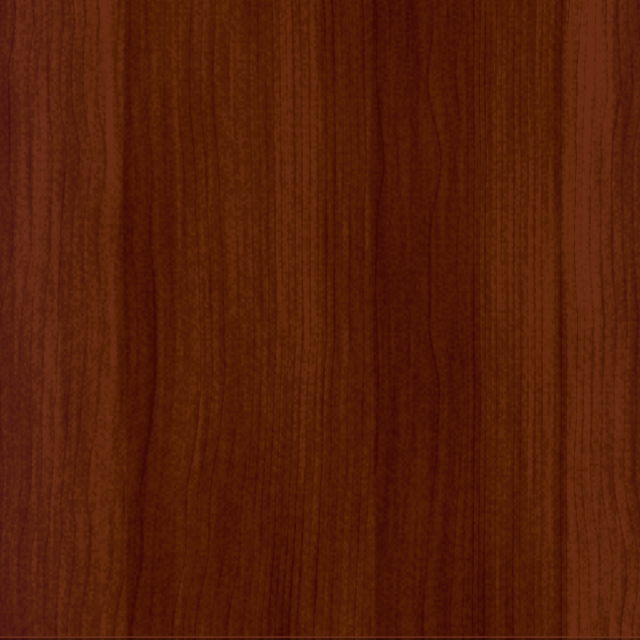
Write a Shadertoy shader that draws this texture.

```glsl
// Dark reddish-brown cherry wood veneer: vertical staves with bent growth rings.

#define DARK_WOOD vec3(0.262, 0.052, 0.018)
#define LIGHT_WOOD vec3(0.358, 0.146, 0.020)
#define PALE_WOOD vec3(0.408, 0.168, 0.060)
#define EDGE_SHEEN vec3(0.016, 0.008, 0.045)
#define RING_DEPTH 0.62
#define BROAD_DEPTH 0.60
#define FIBRE_DEPTH 0.40
#define SPECKLE_DEPTH 0.50
#define SEAM_SHADE 0.26
#define SWAY 0.060
#define KINK 0.026

// Per stave: base tone, rings per canvas width, amount of bending
const vec3 STAVES[6] = vec3[6](
    vec3(0.92, 50.0, 1.0), vec3(0.66, 46.0, 0.8), vec3(0.80, 84.0, 0.4),
    vec3(0.62, 42.0, 0.9), vec3(0.82, 98.0, 0.1), vec3(1.02, 64.0, 0.7));
const float SEAMS[5] = float[5](0.195, 0.385, 0.582, 0.725, 0.886);

float hash(vec2 p) {
    return fract(sin(dot(p, vec2(127.1, 311.7))) * 43758.5453);
}

float noise(vec2 p) {
    vec2 cell = floor(p);
    vec2 f = fract(p);
    f = f * f * (3.0 - 2.0 * f);
    float low = mix(hash(cell), hash(cell + vec2(1.0, 0.0)), f.x);
    float high = mix(hash(cell + vec2(0.0, 1.0)), hash(cell + 1.0), f.x);
    return mix(low, high, f.y);
}

// Darkness of growth rings: faint late-wood ramp ending in a thin crisp line
float growthRings(vec2 uv, vec3 stave) {
    float sway = noise(uv * vec2(3.0, 2.3) + 7.0) - 0.5;
    float kink = noise(uv * vec2(6.0, 8.0) + 31.0) - 0.5;
    float u = uv.x + stave.z * (SWAY * sway + KINK * kink);
    u += 0.003 * stave.z * (noise(uv * vec2(14.0, 28.0)) - 0.5);
    float phase = u * stave.y + 1.8 * noise(vec2(u * 15.0, 4.0));
    float f = fract(phase);
    float strength = mix(0.3, 1.0, hash(vec2(floor(phase), stave.y)));
    float fade = mix(0.45, 1.0, noise(vec2(floor(phase) * 3.7, uv.y * 6.0)));
    float ramp = smoothstep(0.2, 0.85, f) * (1.0 - smoothstep(0.85, 1.0, f));
    float halfWidth = max(0.11, 0.0026 * stave.y);
    float line = 1.0 - smoothstep(0.2 * halfWidth, halfWidth, abs(f - 0.82));
    line *= 1.0 - smoothstep(0.85, 1.0, f);
    return (0.4 * ramp + 0.6 * line) * strength * fade;
}

void mainImage(out vec4 fragColor, in vec2 fragCoord) {
    vec2 uv = fragCoord / iResolution.xy;

    // Staves: blend tones across seams and shade the right side of each
    float waver = 0.008 * (noise(vec2(uv.y * 3.0, 2.0)) - 0.5);
    vec3 stave = STAVES[0];
    float tone = stave.x;
    float seamFade = 1.0;
    for (int i = 0; i < 5; i++) {
        float d = uv.x + waver - SEAMS[i];
        float side = smoothstep(-0.003, 0.003, d);
        tone += (STAVES[i + 1].x - STAVES[i].x) * side;
        if (i < 4) tone -= SEAM_SHADE * side * exp(-max(d, 0.0) / 0.030);
        seamFade *= smoothstep(0.0, 0.003, abs(d));
        if (d > 0.0) stave = STAVES[i + 1];
    }

    // Dark heart streak beside the last seam
    float streak = (uv.x + waver - SEAMS[4] + 0.010) / 0.008;
    tone -= 0.55 * exp(-streak * streak);

    // Rings, broad mottling and fibres
    float u = uv.x + 0.02 * (noise(uv * vec2(3.0, 2.3) + 7.0) - 0.5);
    tone -= RING_DEPTH * seamFade * growthRings(uv, stave);
    tone += BROAD_DEPTH * (noise(vec2(u * 13.0, uv.y * 1.8)) - 0.5);
    tone += 0.35 * BROAD_DEPTH * (noise(uv * vec2(9.0, 5.0) + 17.0) - 0.5);
    tone += FIBRE_DEPTH * (noise(vec2(u * 70.0, uv.y * 2.5)) - 0.5);
    tone += FIBRE_DEPTH * (noise(vec2(u * 200.0, uv.y * 11.0)) - 0.5);

    // Fine pores
    tone += SPECKLE_DEPTH * (noise(uv * vec2(256.0, 230.0)) - 0.5);

    vec3 color = mix(DARK_WOOD, LIGHT_WOOD, clamp(tone, -0.15, 1.0));
    color = mix(color, PALE_WOOD, clamp((tone - 0.85) / 0.4, 0.0, 1.1));

    // Rosy sheen along the left and right sides
    float leftSheen = 1.0 - smoothstep(0.0, 0.22, uv.x);
    float rightSheen = smoothstep(0.87, 0.97, uv.x) * mix(0.2, 0.5, uv.y);
    color += EDGE_SHEEN * (leftSheen + rightSheen);

    // Thin pale lip at the bottom of the board
    float lip = 1.0 - smoothstep(0.0008, 0.0022, abs(uv.y - 0.0045));
    color = mix(color, vec3(0.43, 0.20, 0.13), 0.65 * lip);
    color *= mix(0.75, 1.0, smoothstep(0.001, 0.004, uv.y));

    fragColor = vec4(color, 1.0);
}
```
